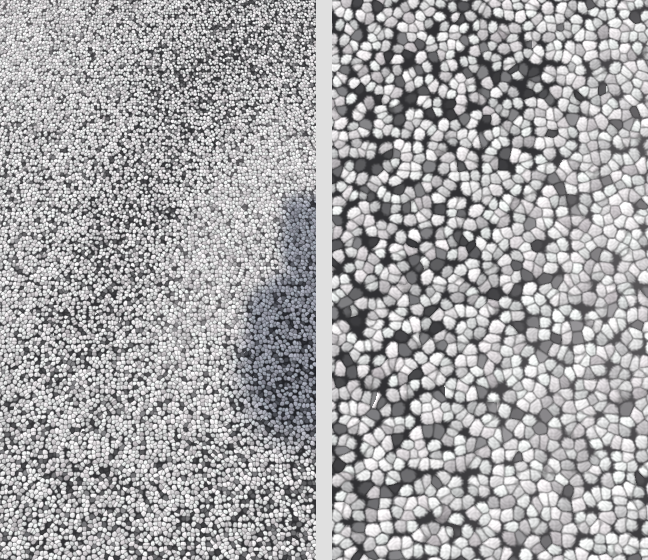
Left: the whole. Right: its middle third, enlarged.
Reproduce this texture procedurally as a Shadertoy shader.

```glsl
// Sunlit stone-chip paving: pale crushed grains over a dark binder, seen in perspective.
// Grains are stretched cellular noise that shrinks with distance; soft capsules place
// the worn dark and pale patches, and a rounded cast shadow cools the right side.

const vec3 BINDER_DARK = vec3(0.19, 0.19, 0.20);
const vec3 BINDER_PALE = vec3(0.38, 0.37, 0.38);
const vec3 STONE_DULL  = vec3(0.70, 0.69, 0.70);
const vec3 STONE_PALE  = vec3(1.01, 1.01, 1.01);
const vec3 SHADOW_TINT = vec3(0.68, 0.70, 0.75);
const vec2 LIGHT_DIR   = vec2(-0.5, 0.85);
const float GRAINS_ACROSS = 66.0;   // grains across the near edge
const float RECESSION = 0.23;       // how fast grains shrink upwards

vec3 hash3(vec2 p) {
    vec3 q = fract(p.xyx * vec3(0.1031, 0.1030, 0.0973));
    q += dot(q, q.yxz + 33.33);
    return fract((q.xxy + q.yzz) * q.zyx);
}

// Soft falloff around the segment a-b
float softCapsule(vec2 p, vec2 a, vec2 b, float radius) {
    vec2 ab = b - a;
    float t = clamp(dot(p - a, ab) / dot(ab, ab), 0.0, 1.0);
    float d = length(p - a - ab * t) / radius;
    return exp(-d * d);
}

// Layered sines that roughen the patch outlines
vec2 wobble(vec2 p) {
    vec2 w = sin(p.yx * vec2(13.0, 11.0) + vec2(0.4, 2.1));
    w += 0.6 * sin(p.yx * 29.0 + p * 17.0 + vec2(1.7, 0.3));
    return 0.03 * w;
}

// Amount of exposed dark binder, 0 to 1
float wearAmount(vec2 p) {
    vec2 q = p + wobble(p);
    float wear = 0.36;
    wear += 0.40 * softCapsule(q, vec2(0.68, 1.55), vec2(0.95, 1.68), 0.20);
    wear += 0.24 * softCapsule(q, vec2(0.64, 1.50), vec2(0.46, 1.15), 0.14);
    wear += 0.36 * softCapsule(q, vec2(0.44, 1.10), vec2(0.26, 0.68), 0.14);
    wear += 0.40 * softCapsule(q, vec2(0.97, 0.65), vec2(0.95, 0.25), 0.15);
    wear += 0.18 * smoothstep(0.60, 0.10, q.y);
    wear -= 0.22 * softCapsule(q, vec2(0.58, 0.85), vec2(0.85, 1.25), 0.20);
    wear -= 0.20 * softCapsule(q, vec2(0.00, 1.75), vec2(0.12, 1.60), 0.15);
    return clamp(wear, 0.0, 1.0);
}

float roundBox(vec2 p, vec2 halfSize, float radius) {
    vec2 d = abs(p) - halfSize + radius;
    return length(max(d, 0.0)) + min(max(d.x, d.y), 0.0) - radius;
}

float shadowAmount(vec2 p) {
    vec2 q = p + 0.3 * wobble(p);
    float upper = roundBox(q - vec2(1.02, 0.96), vec2(0.12, 0.19), 0.04);
    float lower = roundBox(q - vec2(1.04, 0.64), vec2(0.27, 0.27), 0.17);
    float softness = mix(0.09, 0.03, smoothstep(0.4, 0.8, p.y));
    return smoothstep(softness, -softness, min(upper, lower));
}

// Ground coordinates in grain units
vec2 groundPlane(vec2 p) {
    float nearness = 1.0 - RECESSION * p.y;
    return GRAINS_ACROSS * vec2((p.x - 0.5) / nearness, -log(nearness) / RECESSION);
}

// Length of v measured for a grain stretched along a random axis
float grainDistance(vec2 v, float seed) {
    float angle = 6.283 * seed;
    float along = dot(v, vec2(cos(angle), sin(angle)));
    return sqrt(max(dot(v, v) - 0.38 * along * along, 0.0)) * 1.12;
}

// Nearest grain: xy = offset from its centre, z = nearest distance, w = room to the gap
vec4 nearestGrain(vec2 g, out vec2 id) {
    vec2 cell = floor(g), offset = vec2(0.0);
    float first = 8.0, second = 8.0;
    id = cell;
    for (int j = -1; j <= 1; j++)
    for (int i = -1; i <= 1; i++) {
        vec2 c = cell + vec2(i, j);
        vec3 rnd = hash3(c);
        vec2 v = g - c - 0.06 - 0.88 * rnd.xy;
        float d = grainDistance(v, rnd.z);
        if (d < first) {
            second = first;
            first = d;
            offset = v;
            id = c;
        } else {
            second = min(second, d);
        }
    }
    return vec4(offset, first, second - first);
}

vec3 paving(vec2 p, float wear) {
    vec2 id, g = groundPlane(p);
    vec4 grain = nearestGrain(g, id);
    vec3 rnd = hash3(id + 71.0);

    // Stone face: own tone, tilt towards the light, rough mottling, faint warmth
    float mottle = sin(g.x * 8.0 + 3.0 * sin(g.y * 5.0)) * sin(g.y * 9.0 + 2.0 * sin(g.x * 6.0));
    float facing = 0.97 + 0.20 * dot(grain.xy, LIGHT_DIR) + 0.06 * mottle;
    vec3 stone = mix(STONE_DULL, STONE_PALE, sqrt(rnd.x)) * facing;
    stone *= 1.0 + 0.025 * (rnd.z - 0.5) * vec3(1.0, -0.4, 0.2);

    // Sunken stones are dim, and more common where worn
    vec3 binder = mix(BINDER_PALE, BINDER_DARK, smoothstep(0.0, 0.5, wear));
    float sunken = step(rnd.y, 0.02 + 0.22 * wear);
    stone = mix(stone, binder + 0.04 + 0.30 * rnd.z, sunken);

    // Touching stones meet in grey seams; dark pits open beyond each stone's radius
    stone *= mix(0.66, 1.0, smoothstep(-0.02, 0.28, grain.w));
    float radius = 0.68 + 0.20 * (rnd.z - 0.5) - 0.17 * wear + 0.05 * mottle;
    float cover = smoothstep(radius + 0.17, radius - 0.17, grain.z);
    return mix(binder, stone, cover);
}

void mainImage(out vec4 fragColor, in vec2 fragCoord) {
    vec2 p = fragCoord / iResolution.x;
    float wear = wearAmount(p);
    vec3 color = vec3(0.0);
    for (int k = 0; k < 4; k++) {   // 2 x 2 samples smooth the grain edges
        vec2 jitter = vec2(k % 2, k / 2) * 0.6 - 0.3;
        color += 0.25 * paving(p + jitter / iResolution.x, wear);
    }
    color *= mix(vec3(1.0), SHADOW_TINT, shadowAmount(p));
    fragColor = vec4(clamp(color, 0.0, 1.0), 1.0);
}
```
